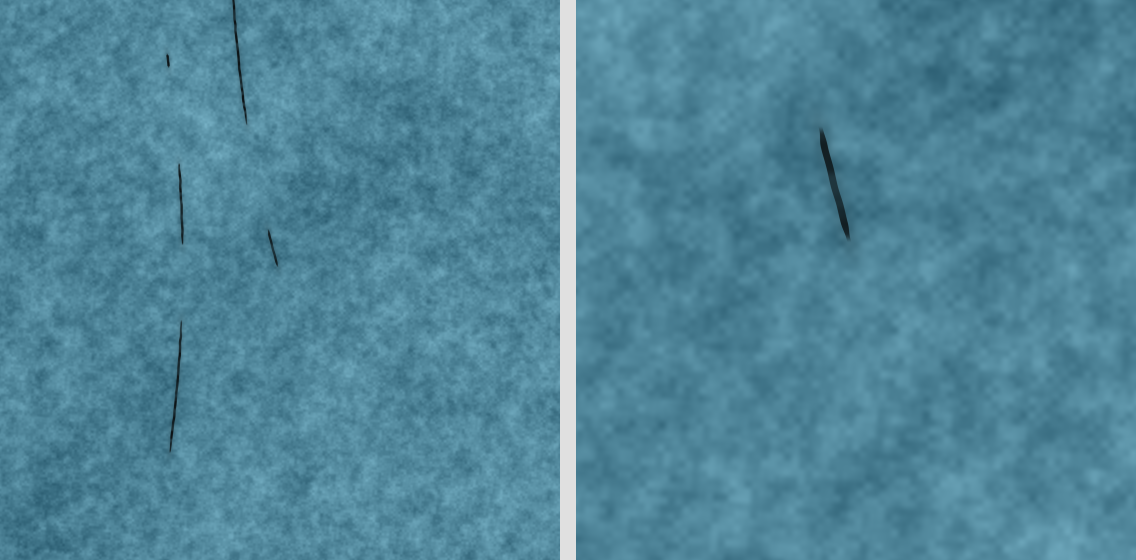
Left, the full canvas; right, a detail of the centre.
A WebGL 2 fragment shader for this texture:

```glsl
#version 300 es
precision highp float;
// Mottled blue felt-like surface with a few thin, broken, near-vertical dark cracks.

uniform vec2 u_resolution;
out vec4 fragColor;

float hash(vec2 p) {
    return fract(sin(dot(p, vec2(127.1, 311.7))) * 43758.5453);
}

// Value noise, centred on zero
float noise(vec2 p) {
    vec2 cell = floor(p);
    vec2 f = fract(p);
    f = f * f * (3.0 - 2.0 * f);
    float low = mix(hash(cell), hash(cell + vec2(1.0, 0.0)), f.x);
    float high = mix(hash(cell + vec2(0.0, 1.0)), hash(cell + vec2(1.0, 1.0)), f.x);
    return mix(low, high, f.y) - 0.5;
}

// Broad clouds, small blotches and fine grain, each layer turned off the grid
float mottle(vec2 uv) {
    mat2 turn = mat2(0.8, 0.6, -0.6, 0.8);
    vec2 p = turn * uv;
    float sum = 1.9 * noise(p * 5.0 + 3.7);
    float scale = 26.0;
    for (int i = 0; i < 4; i++) {
        p = turn * p;
        sum += (i == 3 ? 1.7 : 2.2) * noise(p * scale + 17.3 * float(i));
        scale *= 2.05;
    }
    return sum;
}

// Horizontal position of the two bowed fracture lines
float fractureX(float line, float y) {
    float left = 0.326 - 0.2 * (y - 0.53) * (y - 0.53);
    float drop = 1.0 - y;
    float right = 0.417 + 0.06 * drop + 0.22 * drop * drop;
    return mix(left, right, line);
}

// Open stretches of the fractures: line, bottom, top
const vec3 stretches[5] = vec3[5](
    vec3(0.0, 0.193, 0.427), vec3(0.0, 0.564, 0.707), vec3(0.0, 0.880, 0.903),
    vec3(1.0, 0.525, 0.589), vec3(1.0, 0.778, 1.02));

// Returns the dark core in x and the faint shade around it in y
vec2 cracks(vec2 uv, float pixel) {
    vec2 result = vec2(0.0);
    float wobble = 0.0012 * noise(vec2(uv.y * 90.0, 4.0));
    float wear = 0.85 + 0.5 * noise(vec2(uv.y * 150.0, 9.0));
    for (int i = 0; i < 5; i++) {
        vec3 s = stretches[i];
        float along = clamp((uv.y - s.y) / (s.z - s.y), 0.0, 1.0);
        float taper = 0.55 + 0.45 * smoothstep(0.0, 0.25, along * (1.0 - along) * 2.0);
        float dx = abs(uv.x - fractureX(s.x, uv.y) - wobble);
        float ends = smoothstep(-0.003, 0.003, uv.y - s.y) * smoothstep(-0.003, 0.003, s.z - uv.y);
        float halfWidth = 0.0021 * taper;
        float core = 1.0 - smoothstep(halfWidth - 0.7 * pixel, halfWidth + 0.7 * pixel, dx);
        float outside = max(max(s.y - uv.y, uv.y - s.z), 0.0);
        float shade = exp(-dx * dx / 0.00004 - outside * outside / 0.0002);
        result = max(result, vec2(core * ends * clamp(wear, 0.0, 1.0), shade));
    }
    return result;
}

void main() {
    vec2 uv = gl_FragCoord.xy / u_resolution;
    float pixel = 1.0 / min(u_resolution.x, u_resolution.y);

    // Blue ground, a little paler between the fractures
    vec2 toPale = (uv - vec2(0.37, 0.72)) / vec2(0.16, 0.3);
    float tone = mottle(uv) + 0.5 * exp(-dot(toPale, toPale)) - 0.08;
    vec3 color = vec3(0.312, 0.525, 0.604) + tone * vec3(0.037, 0.041, 0.041);

    // Cracks
    vec2 crack = cracks(uv, pixel);
    color *= 1.0 - 0.12 * crack.y;
    color = mix(color, vec3(0.05, 0.08, 0.09), crack.x);

    fragColor = vec4(color, 1.0);
}
```
